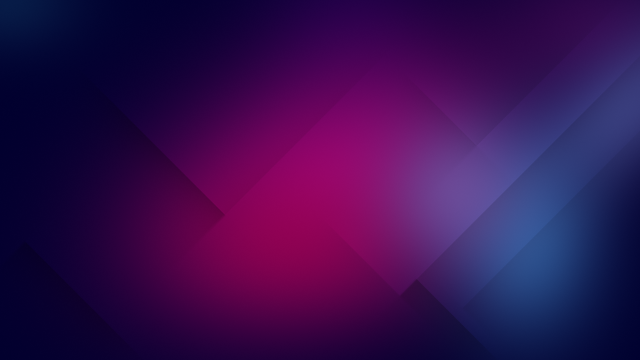
Reproduce this background procedurally as a WebGL 2 fragment shader.

```glsl
#version 300 es
precision highp float;
// Dark navy backdrop lit by soft elliptical glows in magenta, violet and blue,
// crossed by faint diagonal folds. Glows are rotated Gaussians mixed in order;
// each fold lightens one side of a 45 degree edge and shades the other.

uniform vec2 u_resolution;
out vec4 fragColor;

const vec3 NAVY     = vec3(0.00, 0.00, 0.18);
const vec3 TEAL     = vec3(0.03, 0.12, 0.29);
const vec3 VIOLET   = vec3(0.20, 0.00, 0.40);
const vec3 PLUM     = vec3(0.22, 0.03, 0.31);
const vec3 MAGENTA  = vec3(0.62, 0.02, 0.46);
const vec3 CRIMSON  = vec3(0.62, 0.00, 0.28);
const vec3 SLATE    = vec3(0.25, 0.28, 0.54);
const vec3 BLUE     = vec3(0.17, 0.38, 0.63);
const vec3 LAVENDER = vec3(0.45, 0.34, 0.64);

const float DIAGONAL = 0.70711;
const vec2 UP_LEFT    = vec2(-DIAGONAL, DIAGONAL);
const vec2 UP_RIGHT   = vec2(DIAGONAL, DIAGONAL);
const vec2 DOWN_RIGHT = vec2(DIAGONAL, -DIAGONAL);
const float FOLD_WIDTH = 0.07;   // reach of the light and shade beside a fold
const float GRAIN = 0.004;       // dither against banding

float hash(vec2 p) {
    p = fract(p * vec2(0.1031, 0.1137));
    p += dot(p, p.yx + 33.33);
    return fract((p.x + p.y) * p.x * 17.0);
}

// Gaussian ellipse whose long axis is turned by tilt
float glow(vec2 p, vec2 center, vec2 radii, float tilt) {
    float c = cos(tilt), s = sin(tilt);
    vec2 q = p - center;
    q = vec2(c * q.x + s * q.y, c * q.y - s * q.x) / radii;
    return exp(-dot(q, q));
}

// Brightness factor of an edge running from a corner, fading at its far end
float fold(vec2 p, vec2 corner, vec2 dir, float len, float above, float below) {
    vec2 q = p - corner;
    vec2 normal = vec2(-dir.y, dir.x) * sign(dir.x);
    float along = dot(q, dir), across = dot(q, normal);
    float aa = 0.7 / u_resolution.y;
    float side = mix(below, above, smoothstep(-aa, aa, across));
    float reach = smoothstep(-0.006, 0.006, along)
                * (1.0 - smoothstep(0.5 * len, len, along));
    return 1.0 + side * reach * exp(-abs(across) / FOLD_WIDTH);
}

void main() {
    vec2 p = gl_FragCoord.xy / u_resolution.y;
    p.x += 0.5 * (16.0 / 9.0 - u_resolution.x / u_resolution.y);

    // Dim outer lights
    vec3 color = NAVY;
    color = mix(color, TEAL, 0.9 * glow(p, vec2(0.02, 1.00), vec2(0.20, 0.14), 0.0));
    color = mix(color, VIOLET, 0.4 * glow(p, vec2(0.97, 0.88), vec2(0.24, 0.32), 0.0));
    color = mix(color, PLUM, 0.8 * glow(p, vec2(1.68, 0.92), vec2(0.30, 0.22), 0.0));

    // Warm center
    color = mix(color, MAGENTA, 0.95 * glow(p, vec2(0.92, 0.50), vec2(0.50, 0.33), 0.4));
    color = mix(color, CRIMSON, 0.6 * glow(p, vec2(0.80, 0.32), vec2(0.36, 0.22), 0.0));

    // Cool right side
    color = mix(color, SLATE, 0.85 * glow(p, vec2(1.74, 0.70), vec2(0.36, 0.16), 0.7));
    color = mix(color, BLUE, 0.9 * glow(p, vec2(1.46, 0.34), vec2(0.20, 0.27), 0.0));
    color = mix(color, LAVENDER, 0.75 * glow(p, vec2(1.27, 0.47), vec2(0.20, 0.20), 0.5));

    // Three downward corners
    vec2 leftTip = vec2(0.625, 0.403);
    vec2 lowTip  = vec2(1.111, 0.178);
    vec2 highTip = vec2(1.324, 0.595);
    color *= fold(p, leftTip, UP_LEFT, 0.62, 0.05, -0.22);
    color *= fold(p, leftTip, UP_RIGHT, 0.72, -0.07, 0.01);
    color *= fold(p, lowTip, UP_LEFT, 0.33, 0.05, -0.04);
    color *= fold(p, lowTip, UP_RIGHT, 1.20, 0.05, -0.10);
    color *= fold(p, highTip, UP_LEFT, 0.32, 0.03, -0.07);
    color *= fold(p, highTip, UP_RIGHT, 0.62, -0.06, 0.04);

    // Loose creases along the lower edge
    color *= fold(p, vec2(1.157, 0.225), DOWN_RIGHT, 0.36, 0.05, -0.20);
    color *= fold(p, vec2(0.070, 0.329), DOWN_RIGHT, 0.52, 0.03, -0.20);
    color *= fold(p, vec2(1.285, 0.144), UP_RIGHT, 0.90, 0.02, -0.07);

    color += GRAIN * (hash(gl_FragCoord.xy) - 0.5);
    fragColor = vec4(clamp(color, 0.0, 1.0), 1.0);
}
```
